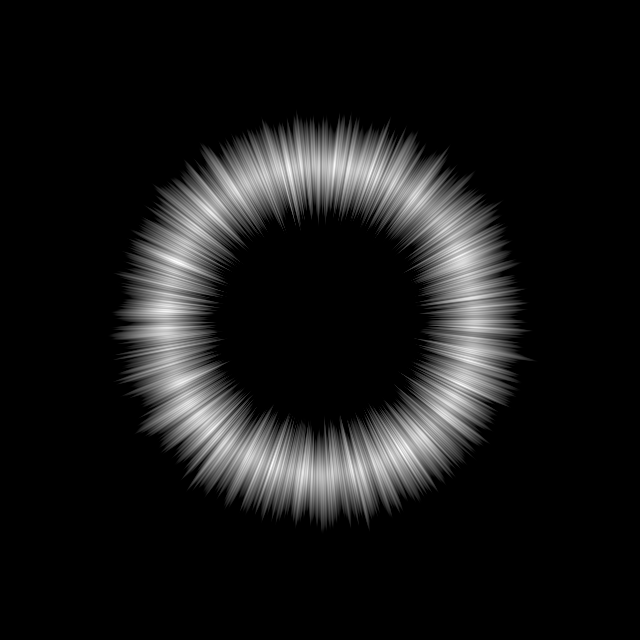
Give the GLSL for this background, as a Shadertoy shader.

```glsl
const float TAU = 6.2831853;
const float RING_RADIUS = 0.241;
const float PEAK_LEVEL = 0.86;
const float PEAK_ROUNDING = 0.012;
const float FALLOFF = 11.0;
const vec3 BACKGROUND = vec3(0.0);
const vec3 FIBRE_COLOR = vec3(1.0);

// Unit gradient for a lattice cell; x wraps around the circle
vec2 cellGradient(vec2 cell, float period, float seed) {
    cell.x = mod(cell.x, period);
    float angle = TAU * fract(sin(dot(cell, vec2(127.1, 311.7)) + seed) * 43758.55);
    return vec2(cos(angle), sin(angle));
}

float gradientNoise(vec2 p, float period, float seed) {
    vec2 cell = floor(p);
    vec2 f = p - cell;
    vec2 blend = f * f * f * (f * (f * 6.0 - 15.0) + 10.0);
    vec2 right = vec2(1.0, 0.0);
    vec2 up = vec2(0.0, 1.0);
    float a = dot(cellGradient(cell, period, seed), f);
    float b = dot(cellGradient(cell + right, period, seed), f - right);
    float c = dot(cellGradient(cell + up, period, seed), f - up);
    float d = dot(cellGradient(cell + 1.0, period, seed), f - 1.0);
    return mix(mix(a, b, blend.x), mix(c, d, blend.x), blend.y);
}

// Octaves stretched along the radius form fine radial streaks
float fibres(float turn, float radius, float firstPeriod, float firstWeight) {
    float sum = 0.0;
    float weight = firstWeight;
    float period = firstPeriod;
    for (int i = 0; i < 4; i++) {
        float seed = 3.7 * float(i) + 1.3;
        sum += weight * gradientNoise(vec2(turn * period, radius * 6.0 + seed), period, seed);
        period *= 2.0;
        weight *= 1.15;
    }
    return sum;
}

// Rounded linear ridge centred on the ring
float ringProfile(float radius, float center, float rounding) {
    float offset = radius - center;
    return PEAK_LEVEL - FALLOFF * sqrt(offset * offset + rounding * rounding);
}

void mainImage(out vec4 fragColor, in vec2 fragCoord) {
    vec2 p = (fragCoord - 0.5 * iResolution.xy) / min(iResolution.x, iResolution.y);
    float radius = length(p);
    float turn = atan(p.y, p.x + 1e-6) / TAU + 0.5;

    // Fibre strength changes both brightness and streak length
    float streak = fibres(turn, radius, 72.0, 0.18);
    float glow = ringProfile(radius, RING_RADIUS, PEAK_ROUNDING) + streak;

    // Soft fade at the fibre tips
    glow = clamp(glow, 0.0, 1.0) * smoothstep(0.0, 0.12, glow);
    fragColor = vec4(mix(BACKGROUND, FIBRE_COLOR, glow), 1.0);
}
```
